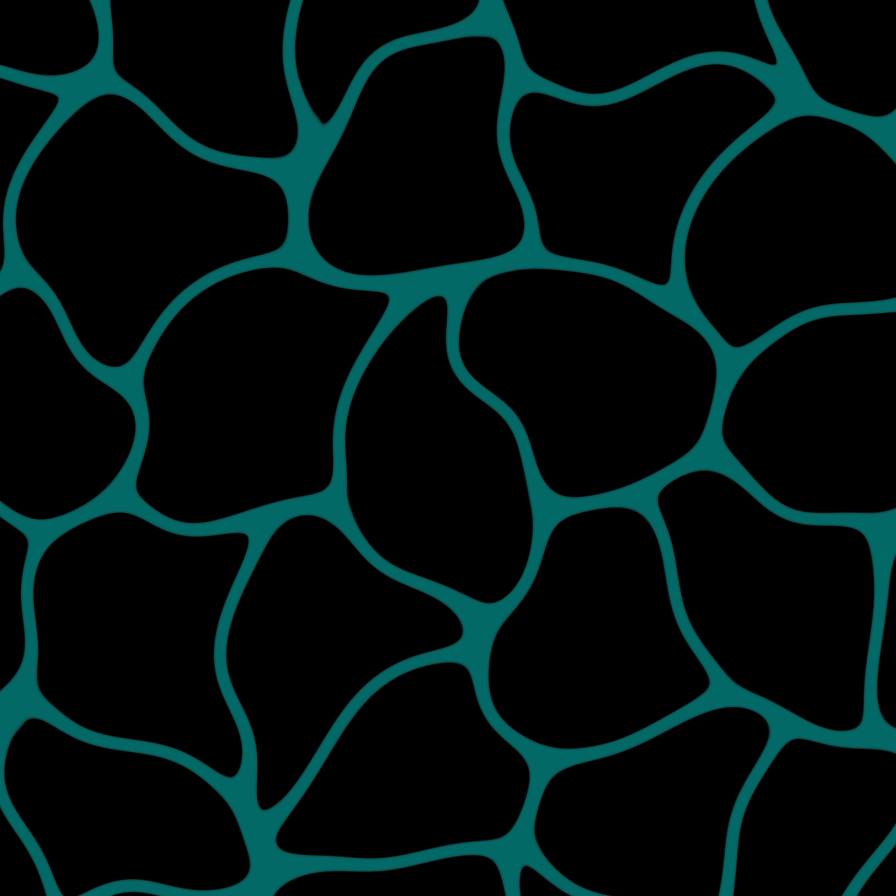
Give the GLSL for this pattern, as a Shadertoy shader.

```glsl
// Draws a net of rounded teal walls around irregular dark cells.

const vec3  CORE_COLOR = vec3(0.008, 0.412, 0.402);
const vec3  RIM_COLOR  = vec3(0.06, 0.31, 0.31);
const vec3  BACKGROUND = vec3(0.0);
const float CELLS      = 4.2;     // cells across the canvas
const float JITTER     = 0.84;    // irregularity of the cell centres
const float HALF_WIDTH = 0.0070;  // half the wall thickness
const float FILLET     = 0.0125;  // rounding where walls meet
const float RIM_WIDTH  = 0.0030;  // darker band along the wall edge
const float SOFTNESS   = 0.0010;  // half the width of the edge blend
const float WAVE_SIZE  = 0.017;   // sideways sway of the walls
const float WAVE_FREQ  = 17.0;
const vec2  OFFSET     = vec2(3.7, 8.2);

vec2 hash2(vec2 cell) {
    vec2 s = vec2(dot(cell, vec2(127.1, 311.7)), dot(cell, vec2(269.5, 183.3)));
    return fract(sin(s) * 43758.55);
}

vec2 cellCentre(vec2 cell) {
    return cell + 0.5 + JITTER * (hash2(cell) - 0.5);
}

// Layered sines that bend the straight cell borders
vec2 sway(vec2 p) {
    vec2 a = WAVE_FREQ * p;
    vec2 bend = sin(a.yx + 0.5 * a + vec2(0.4, 2.1));
    bend += 0.55 * sin(1.75 * a.yx - 0.9 * a + vec2(4.0, 1.3));
    return p + WAVE_SIZE * bend;
}

// Rounded distance to the cell border (x) and its direction (yz)
vec3 cellBorder(vec2 q) {
    vec2 base = floor(q), nearest = vec2(0.0), nearestCell = base;
    float best = 1e3;
    for (int j = -1; j <= 1; j++)
    for (int i = -1; i <= 1; i++) {
        vec2 cell = base + vec2(i, j);
        vec2 toCentre = cellCentre(cell) - q;
        float d = dot(toCentre, toCentre);
        if (d < best) { best = d; nearest = toCentre; nearestCell = cell; }
    }

    // Soft minimum over the borders with all neighbours
    float k = FILLET * CELLS, sum = 0.0;
    vec2 direction = vec2(0.0);
    for (int j = -2; j <= 2; j++)
    for (int i = -2; i <= 2; i++) {
        if (i == 0 && j == 0) continue;
        vec2 toCentre = cellCentre(nearestCell + vec2(i, j)) - q;
        vec2 normal = normalize(toCentre - nearest);
        float d = dot(0.5 * (toCentre + nearest), normal);
        float weight = exp(-d / k);
        sum += weight;
        direction += weight * normal;
    }
    return vec3(-k * log(sum), direction / sum);
}

void mainImage(out vec4 fragColor, in vec2 fragCoord) {
    vec2 p = fragCoord / iResolution.y;
    vec2 q = CELLS * sway(p) + OFFSET;
    vec3 border = cellBorder(q);

    // Undo the local stretch so that walls keep an even thickness
    vec2 n = border.yz / max(length(border.yz), 1e-4);
    vec2 slope = vec2(dot(n, dFdx(q)), dot(n, dFdy(q))) * iResolution.y;
    float d = border.x / max(length(slope), 0.4 * CELLS);

    // Depth below the wall surface, in canvas units
    float depth = HALF_WIDTH - d;
    float blend = max(SOFTNESS, 0.6 / iResolution.y);
    float wall = smoothstep(-blend, blend, depth);
    vec3 wallColor = mix(RIM_COLOR, CORE_COLOR, smoothstep(0.0, RIM_WIDTH, depth));

    fragColor = vec4(mix(BACKGROUND, wallColor, wall), 1.0);
}
```
